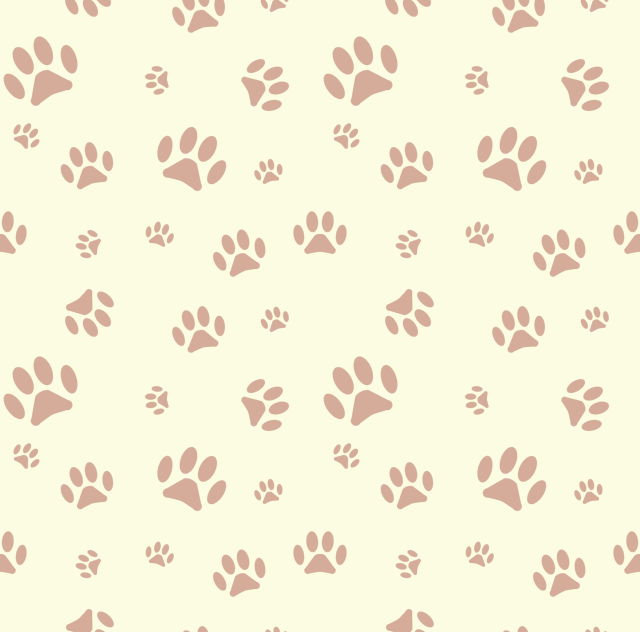
Write a Shadertoy shader that draws this pattern.

```glsl
#define REPEATS 2.0
#define BACKGROUND vec3(0.99, 0.99, 0.89)
#define PAW_COLOR vec3(0.83, 0.675, 0.60)
#define LARGE 0.121
#define LARGE_STEP 0.009
#define MEDIUM 0.0838
#define SMALL 0.0449
#define PAW_COUNT 14

// Paw centres within the tile (xy) and rotation in radians (z):
// two large, six medium, six small.
const vec3 PAWS[PAW_COUNT] = vec3[PAW_COUNT](
    vec3(0.127, 0.779, 0.46), vec3(0.599, 0.504, -0.42),
    vec3(0.000, 0.271, 0.00), vec3(0.829, 0.734, -1.19),
    vec3(0.272, 0.482, 0.30), vec3(0.748, 0.209, 0.32),
    vec3(0.280, 0.020, -2.49), vec3(0.621, 0.970, 0.25),
    vec3(0.491, 0.749, 1.65), vec3(0.083, 0.576, -0.66),
    vec3(0.839, 0.464, 0.26), vec3(0.276, 0.237, 1.27),
    vec3(0.499, 0.268, -0.29), vec3(0.859, 0.002, 0.32));

// Undoes a counter-clockwise turn.
vec2 unrotate(vec2 p, float angle) {
    float c = cos(angle), s = sin(angle);
    return mat2(c, -s, s, c) * p;
}

float ellipseDistance(vec2 p, vec2 radii) {
    float k0 = length(p / radii);
    float k1 = length(p / (radii * radii));
    return k0 * (k0 - 1.0) / max(k1, 1e-4);
}

// Capsule whose radius shrinks from radii.x at a to radii.y at b.
float taperedCapsule(vec2 p, vec2 a, vec2 b, vec2 radii) {
    vec2 pa = p - a, ba = b - a;
    float h = clamp(dot(pa, ba) / dot(ba, ba), 0.0, 1.0);
    return length(pa - ba * h) - mix(radii.x, radii.y, h);
}

// Upright paw of half width one, mirrored about its vertical axis.
float pawDistance(vec2 p) {
    vec2 side = vec2(abs(p.x), p.y);
    float outerToe = ellipseDistance(unrotate(side - vec2(0.79, -0.06), -0.17), vec2(0.195, 0.38));
    float innerToe = ellipseDistance(unrotate(side - vec2(0.29, 0.43), -0.07), vec2(0.22, 0.39));
    vec2 softSide = vec2(sqrt(p.x * p.x + 0.005), p.y);
    float pad = taperedCapsule(softSide, vec2(0.02, -0.36), vec2(0.46, -0.64), vec2(0.34, 0.13));
    return min(pad, min(outerToe, innerToe));
}

float pawRadius(int i) {
    return i < 2 ? LARGE - LARGE_STEP * float(i) : i < 8 ? MEDIUM : SMALL;
}

void mainImage(out vec4 fragColor, in vec2 fragCoord) {
    // Square tiles anchored at the upper left corner
    float pixel = REPEATS / iResolution.x;
    vec2 tilePos = vec2(fragCoord.x, fragCoord.y - iResolution.y) * pixel;

    // Nearest paw, wrapping across tile borders
    float dist = 1.0;
    for (int i = 0; i < PAW_COUNT; i++) {
        vec2 offset = fract(tilePos - PAWS[i].xy + 0.5) - 0.5;
        float radius = pawRadius(i);
        dist = min(dist, radius * pawDistance(unrotate(offset, PAWS[i].z) / radius));
    }

    float coverage = 1.0 - smoothstep(-0.75 * pixel, 0.75 * pixel, dist);
    fragColor = vec4(mix(BACKGROUND, PAW_COLOR, coverage), 1.0);
}
```
